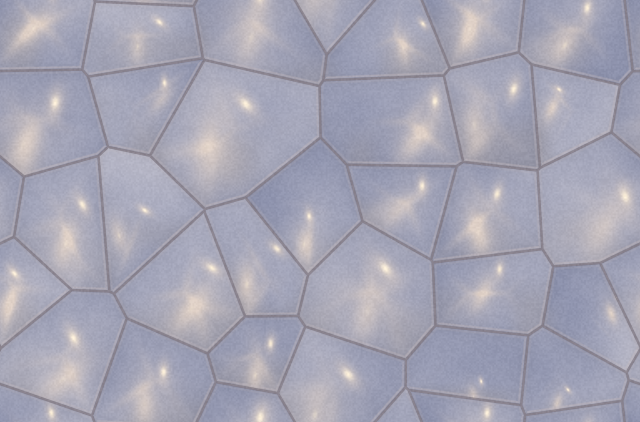
Give the GLSL for this texture, as a Shadertoy shader.

```glsl
const vec2 CELLS = vec2(6.0, 5.0);          // panels per tile
const vec2 STRETCH = vec2(1.262, 1.0);      // makes panel units square
const float JITTER = 0.88;
const float SIZE_SPREAD = 0.34;
const float SEAM_WIDTH = 0.014;
const float GRAIN = 0.045;
const vec3 DEEP_BLUE = vec3(0.555, 0.575, 0.68);
const vec3 PALE_BLUE = vec3(0.725, 0.725, 0.785);
const vec3 DULL_GREY = vec3(0.60, 0.59, 0.63);
const vec3 WARM_GLOW = vec3(0.90, 0.835, 0.785);
const vec3 HOT_SPOT = vec3(1.0, 0.95, 0.86);
const vec3 SEAM_COLOR = vec3(0.52, 0.49, 0.53);
const vec3 LIP_COLOR = vec3(0.77, 0.73, 0.75);

vec3 hash3(vec2 p) {
    vec3 q = fract(p.xyx * vec3(0.1031, 0.1030, 0.0973));
    q += dot(q, q.yxz + 33.33);
    return fract((q.xxy + q.yzz) * q.zyx);
}

// Value noise that wraps after a whole number of lattice steps
float noise(vec2 uv, vec2 period) {
    vec2 p = uv * period, i = floor(p), f = fract(p);
    f = f * f * (3.0 - 2.0 * f);
    vec2 e = vec2(1.0, 0.0);
    float a = hash3(mod(i, period)).x;
    float b = hash3(mod(i + e, period)).x;
    float c = hash3(mod(i + e.yx, period)).x;
    float d = hash3(mod(i + e.xx, period)).x;
    return mix(mix(a, b, f.x), mix(c, d, f.x), f.y);
}

// Panel centre in xy, size weight in z
vec3 site(vec2 id) {
    vec3 h = hash3(mod(id, CELLS) + 17.0);
    return vec3((id + 0.5 + JITTER * (h.xy - 0.5)) * STRETCH, SIZE_SPREAD * h.z);
}

// Soft elongated spot
float streak(vec2 v, float angle, vec2 size) {
    vec2 axis = vec2(cos(angle), sin(angle));
    v = vec2(dot(v, axis), dot(v, vec2(-axis.y, axis.x))) / size;
    return exp(-dot(v, v));
}

void mainImage(out vec4 fragColor, in vec2 fragCoord) {
    vec2 uv = fragCoord / iResolution.xy;
    vec2 p = uv * CELLS * STRETCH;
    float pixel = CELLS.y / iResolution.y;

    // Owning panel of a weighted Voronoi diagram
    vec2 home = floor(uv * CELLS), id = home;
    vec3 own = vec3(0.0);
    float nearest = 1e5;
    for (int y = -2; y <= 2; y++)
    for (int x = -2; x <= 2; x++) {
        vec2 cell = home + vec2(x, y);
        vec3 s = site(cell);
        float power = dot(p - s.xy, p - s.xy) - s.z;
        if (power < nearest) { nearest = power; own = s; id = cell; }
    }

    // Two closest edges, their facing, and the panel's inner radius
    float edge = 1e5, second = 1e5, radius = 0.75;
    vec2 facing = vec2(0.0);
    for (int y = -2; y <= 2; y++)
    for (int x = -2; x <= 2; x++) {
        if (x == 0 && y == 0) continue;
        vec3 s = site(id + vec2(x, y));
        vec2 across = s.xy - own.xy;
        float span = length(across);
        float reach = (span * span + own.z - s.z) / (2.0 * span);
        float d = reach - dot(p - own.xy, across) / span;
        radius = min(radius, reach);
        if (d < edge) { second = edge; edge = d; facing = across / span; }
        else second = min(second, d);
    }
    radius = max(radius, 0.17);

    vec2 q = (p - own.xy) / radius;
    vec3 r = hash3(mod(id, CELLS) + 71.0);
    vec3 k = hash3(mod(id, CELLS) + 139.0);

    // Blue film with slow tonal drift
    float cloud = noise(uv, vec2(12.0, 8.0));
    float mottle = noise(uv, vec2(48.0, 32.0));
    float slope = dot(q, vec2(r.x - 0.5, r.y - 0.4));
    float tone = 0.43 + 0.38 * (r.z - 0.5) + 0.28 * slope
               + 0.42 * (cloud - 0.5) + 0.12 * (mottle - 0.5);
    vec3 color = mix(DEEP_BLUE, PALE_BLUE, clamp(tone, 0.0, 1.1));
    float dull = smoothstep(0.5, -0.9, q.y) * smoothstep(0.2, 0.9, noise(uv + 0.37, vec2(15.0, 7.0)));
    color = mix(color, DULL_GREY, 0.55 * dull);

    // Warm reflection low in the panel, pulled along the creases
    vec2 low = q - vec2(0.7 * k.x - 0.5, -0.32 - 0.35 * k.y);
    float tilt = mix(0.7, 1.9, k.z);
    float crease = (second - edge) / (0.22 * radius);
    float glow = 0.48 * streak(low, tilt, vec2(0.62, 0.27))
               + 0.24 * streak(low, tilt, vec2(1.15, 0.7))
               + 0.26 * exp(-crease * crease) * streak(low, tilt, vec2(1.2, 0.9));
    color = mix(color, WARM_GLOW, min(glow * (0.65 + 0.6 * r.x), 0.9));

    // Small bright reflections with a halo
    vec2 high = q - vec2(0.2 + 0.4 * r.y, 0.25 + 0.4 * r.x);
    float lean = mix(1.3, 2.7, r.z);
    color = mix(color, WARM_GLOW, 0.6 * streak(high, lean, vec2(0.34, 0.17)));
    float hot = 0.95 * streak(high, lean, vec2(0.12, 0.07))
              + 0.5 * k.y * streak(low, tilt, vec2(0.10, 0.05));
    color = mix(color, HOT_SPOT, min(hot, 1.0));

    // Seams: soft shade, lit lip, thin dark line
    color *= 1.0 - 0.07 * exp(-edge / 0.06);
    float lip = smoothstep(pixel + 0.012, 0.0, abs(edge - 2.2 * SEAM_WIDTH));
    color = mix(color, LIP_COLOR, lip * (0.18 + 0.32 * max(dot(facing, vec2(0.5, -0.86)), 0.0)));
    float seam = 1.0 - smoothstep(SEAM_WIDTH - 0.5 * pixel, SEAM_WIDTH + 0.7 * pixel, edge);
    color = mix(color, SEAM_COLOR, 0.8 * seam);

    // Fine grain
    color += GRAIN * (noise(uv, vec2(384.0, 254.0)) - 0.5);
    fragColor = vec4(clamp(color, 0.0, 1.0), 1.0);
}
```
